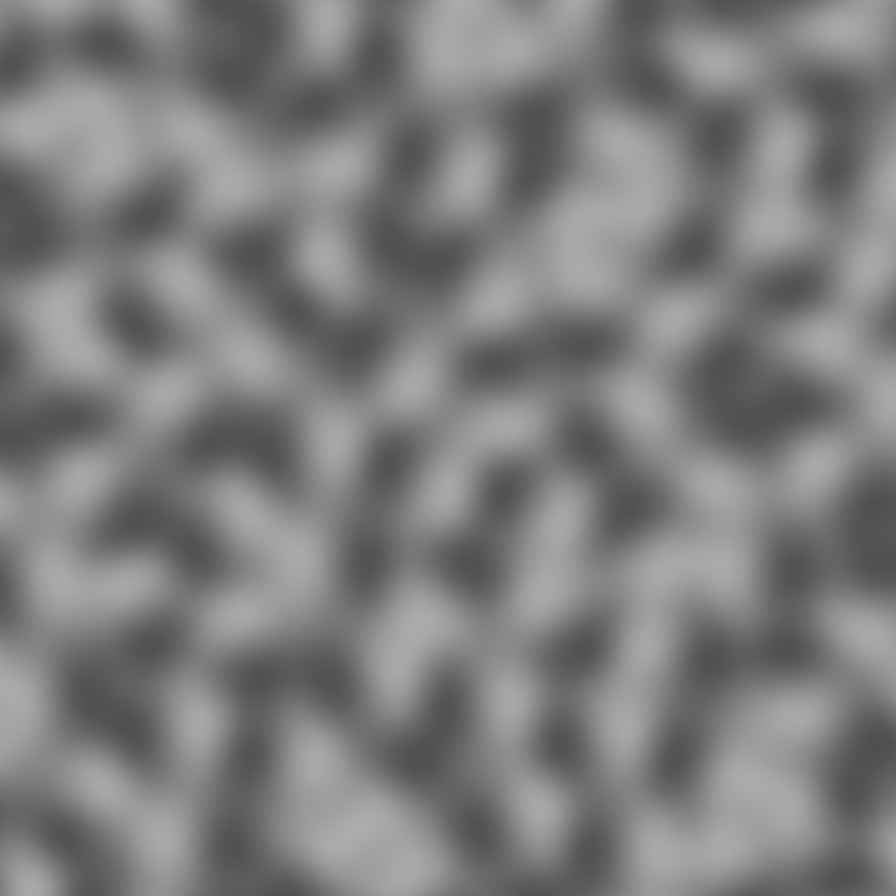
This texture is drawn by a WebGL 1 fragment shader. Its source:

```glsl
precision highp float;

uniform vec2 u_resolution;

const float FREQUENCY = 6.2;    // noise units across the canvas
const float MID_GRAY = 0.49;
const float CONTRAST = 18.5;    // scales the raw noise sum to gray levels
const float GRAIN_CELLS = 512.0; // grain cells across the canvas
const float GRAIN = 0.004;      // full range of the grain, about one gray level
const vec2 SEED = vec2(83.0, 29.0);

const float SKEW = 0.3660254;   // (sqrt(3) - 1) / 2
const float UNSKEW = 0.2113249; // (3 - sqrt(3)) / 6
const float TAU = 6.2831853;

float hash(vec2 p) {
    vec3 q = fract(vec3(p.xyx) * 0.1031);
    q += dot(q, q.yzx + 33.33);
    return fract((q.x + q.y) * q.z);
}

// Contribution of one lattice vertex: a radial falloff times a random slope
float vertexLobe(vec2 vertex, vec2 offset) {
    float angle = TAU * hash(vertex);
    float falloff = max(0.5 - dot(offset, offset), 0.0);
    falloff *= falloff;
    return falloff * falloff * dot(vec2(cos(angle), sin(angle)), offset);
}

// Gradient noise on a triangular lattice
float simplexNoise(vec2 p) {
    vec2 cell = floor(p + (p.x + p.y) * SKEW);
    vec2 a = p - cell + (cell.x + cell.y) * UNSKEW;
    vec2 corner = a.x > a.y ? vec2(1.0, 0.0) : vec2(0.0, 1.0);
    vec2 b = a - corner + UNSKEW;
    vec2 c = a - 1.0 + 2.0 * UNSKEW;
    return vertexLobe(cell, a)
         + vertexLobe(cell + corner, b)
         + vertexLobe(cell + 1.0, c);
}

void main() {
    vec2 uv = gl_FragCoord.xy / u_resolution;
    float gray = MID_GRAY + CONTRAST * simplexNoise(uv * FREQUENCY + SEED);

    // Faint grain that breaks up banding
    gray += GRAIN * (hash(floor(uv * GRAIN_CELLS)) - 0.5);

    gl_FragColor = vec4(vec3(clamp(gray, 0.0, 1.0)), 1.0);
}
```
